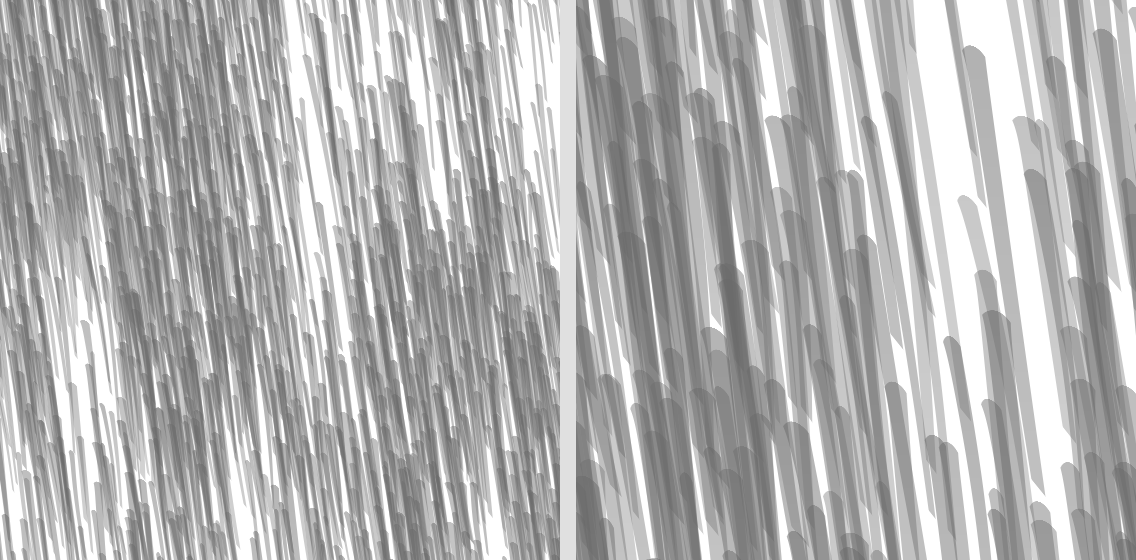
Left: the whole. Right: its middle third, enlarged.
A Shadertoy shader for this pattern:

```glsl
// Dense field of slanted, translucent grey brush strokes on white.
// Strokes hang from jittered heads in a sheared grid; each has a blunt top and
// a narrowing tail, and overlaps multiply the light that still passes through.

#define SLANT 0.135        // mean sideways drift per unit of descent
#define SLANT_SPREAD 0.05  // variation of the drift
#define CELL vec2(0.02, 0.14)
#define PER_CELL 4         // candidate strokes in one cell
#define LENGTH_RANGE vec2(0.17, 0.34)
#define WIDTH_RANGE vec2(0.0065, 0.0150)
#define OPACITY_RANGE vec2(0.36, 0.52)
#define KEEP_RANGE vec2(0.27, 0.95)
#define CLUMP_SCALE vec2(14.0, 2.6)
#define INK 0.41
#define PAPER 1.0

float hash(vec2 p) {
    return fract(sin(dot(p, vec2(127.1, 311.7))) * 43758.5453);
}

vec4 hash4(vec2 p) {
    vec4 phase = vec4(dot(p, vec2(127.1, 311.7)), dot(p, vec2(269.5, 183.3)),
                      dot(p, vec2(419.2, 371.9)), dot(p, vec2(73.7, 157.3)));
    return fract(sin(phase) * 43758.5453);
}

float valueNoise(vec2 p) {
    vec2 i = floor(p), f = fract(p);
    f = f * f * (3.0 - 2.0 * f);
    float low = mix(hash(i), hash(i + vec2(1.0, 0.0)), f.x);
    float high = mix(hash(i + vec2(0.0, 1.0)), hash(i + vec2(1.0, 1.0)), f.x);
    return mix(low, high, f.y);
}

// Opacity of one stroke; p.x is sideways and p.y is the descent from its head.
float strokeOpacity(vec2 p, vec4 shape, vec4 style, float pixel) {
    float len = mix(LENGTH_RANGE.x, LENGTH_RANGE.y, shape.x);
    if (p.y < -0.01 || p.y > len + 0.01) return 0.0;
    float t = clamp(p.y / len, 0.0, 1.0);

    // Centre line: own drift, gentle bow and a small hook at the head
    float centre = SLANT_SPREAD * (2.0 * shape.y - 1.0) * p.y
                 + 0.010 * (style.x - 0.5) * sin(3.14159 * t)
                 - 0.0025 * style.y * exp(-max(p.y, 0.0) / 0.007);
    float side = p.x - centre;

    // Narrowing body with a slightly swollen, rounded head
    float halfWidth = 0.5 * mix(WIDTH_RANGE.x, WIDTH_RANGE.y, shape.z);
    halfWidth *= mix(1.0, mix(0.25, 0.65, style.z), t);
    halfWidth *= 1.0 + 0.18 * exp(-max(p.y - 0.004, 0.0) / 0.008);
    float fromTop = p.y - 0.3 * (side + halfWidth);
    halfWidth *= sqrt(clamp(fromTop / 0.005, 0.0, 1.0));

    // Smooth outline and an oblique cut at the tail
    float body = clamp(0.5 + (halfWidth - abs(side)) / pixel, 0.0, 1.0);
    body *= step(0.0, fromTop);
    float cut = len - 0.006 - p.y + 1.5 * side;
    float tail = smoothstep(-pixel, pixel, cut);
    float opacity = mix(OPACITY_RANGE.x, OPACITY_RANGE.y, shape.w);
    return body * tail * opacity * mix(1.0, 0.8, t);
}

void mainImage(out vec4 fragColor, in vec2 fragCoord) {
    float pixel = 1.0 / iResolution.y;
    vec2 p = fragCoord * pixel;
    p.x += SLANT * p.y;
    vec2 home = floor(p / CELL);
    float light = 1.0;

    // Strokes reach down from the cells above and lean in from both sides
    for (int row = 0; row <= 3; row++) {
        for (int col = -2; col <= 2; col++) {
            vec2 cell = home + vec2(float(col), float(row));
            for (int k = 0; k < PER_CELL; k++) {
                vec2 seed = cell + float(k) * vec2(17.31, 41.73);
                vec4 place = hash4(seed + 5.2);
                vec2 head = (cell + place.xy) * CELL;
                float clump = smoothstep(0.15, 0.85, valueNoise(head * CLUMP_SCALE + 3.7));
                if (place.z > mix(KEEP_RANGE.x, KEEP_RANGE.y, clump)) continue;
                vec2 local = vec2(p.x - head.x, head.y - p.y);
                light *= 1.0 - strokeOpacity(local, hash4(seed + 11.9), hash4(seed + 29.4), pixel);
            }
        }
    }

    fragColor = vec4(vec3(mix(INK, PAPER, light)), 1.0);
}
```
